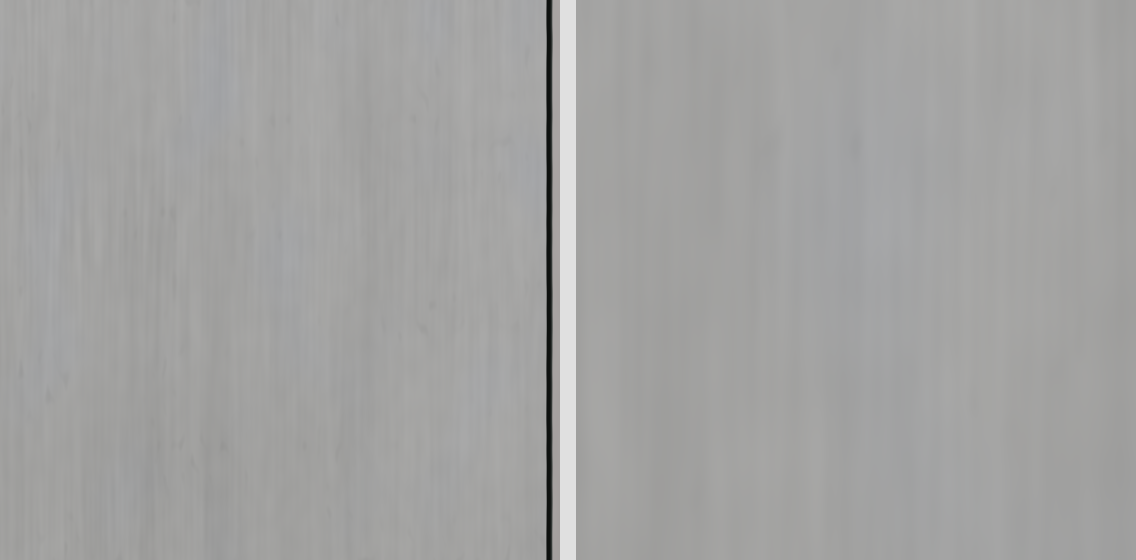
Left, the full canvas; right, a detail of the centre.
A WebGL 2 fragment shader for this texture:

```glsl
#version 300 es
precision highp float;

uniform vec2 u_resolution;
out vec4 fragColor;

// Panel colours
const vec3 PANEL_LOW = vec3(0.622, 0.621, 0.614);
const vec3 PANEL_HIGH = vec3(0.654, 0.653, 0.650);
const vec3 EDGE_STRIP = vec3(0.655, 0.637, 0.632);
const vec3 GROOVE_DARK = vec3(0.055, 0.065, 0.060);
const vec3 GROOVE_LIT = vec3(0.25, 0.27, 0.26);
const vec3 COOL_SHIFT = vec3(-0.010, -0.002, 0.016);

// Groove placement, in canvas widths
const float GROOVE_LEFT = 0.9760;
const float GROOVE_RIGHT = 0.9865;
const float GROOVE_BLUR = 0.0013;
const float GROOVE_WOBBLE = 0.0006;

// Grain frequency (across, along) and strength
const vec2 BAND_FREQ = vec2(11.0, 0.7);
const vec2 STREAK_FREQ = vec2(42.0, 1.6);
const vec2 FIBRE_FREQ = vec2(115.0, 5.0);
const vec2 MOTTLE_FREQ = vec2(46.0, 22.0);
const vec2 FLECK_FREQ = vec2(62.0, 24.0);
const vec2 CLOUD_FREQ = vec2(5.0, 4.0);
const float BAND_GAIN = 0.020;
const float STREAK_GAIN = 0.018;
const float FIBRE_GAIN = 0.022;
const float MOTTLE_GAIN = 0.011;
const float FLECK_GAIN = 0.030;
const float CLOUD_GAIN = 0.012;

vec2 latticeGradient(ivec2 cell) {
    uint h = uint(cell.x) * 1597334677u ^ uint(cell.y) * 3812015801u;
    h = (h ^ (h >> 15)) * 2246822519u;
    h = (h ^ (h >> 13)) * 3266489917u;
    h ^= h >> 16;
    float angle = float(h & 65535u) * (6.28319 / 65536.0);
    return vec2(cos(angle), sin(angle));
}

// Gradient noise, roughly -0.7 to 0.7
float gradientNoise(vec2 p) {
    ivec2 cell = ivec2(floor(p));
    vec2 f = fract(p);
    vec2 w = f * f * f * (f * (f * 6.0 - 15.0) + 10.0);
    float a = dot(latticeGradient(cell), f);
    float b = dot(latticeGradient(cell + ivec2(1, 0)), f - vec2(1.0, 0.0));
    float c = dot(latticeGradient(cell + ivec2(0, 1)), f - vec2(0.0, 1.0));
    float d = dot(latticeGradient(cell + ivec2(1, 1)), f - vec2(1.0));
    return mix(mix(a, b, w.x), mix(c, d, w.x), w.y);
}

// Vertical brushing: wide bands, streaks and fine fibres
float brushedGrain(vec2 uv) {
    float band = gradientNoise(uv * BAND_FREQ + vec2(3.3, 7.4));
    float streak = gradientNoise(uv * STREAK_FREQ + vec2(19.7, 41.3));
    float fibre = gradientNoise(uv * FIBRE_FREQ + vec2(57.1, 11.6));
    float patchiness = 0.8 + 0.9 * gradientNoise(uv * CLOUD_FREQ + 83.2);
    float fade = mix(1.15, 0.75, uv.x) * mix(0.85, 1.15, uv.y);
    return BAND_GAIN * band + STREAK_GAIN * streak
         + FIBRE_GAIN * fibre * patchiness * fade;
}

// Soft blotches and sparse dark flecks
float surfaceMarks(vec2 uv) {
    float cloud = gradientNoise(uv * CLOUD_FREQ + vec2(31.4, 5.8));
    float mottle = gradientNoise(uv * MOTTLE_FREQ + vec2(71.5, 23.9));
    float fleck = gradientNoise(uv * FLECK_FREQ + vec2(13.2, 97.6));
    float cluster = smoothstep(-0.05, 0.45, gradientNoise(uv * 7.0 + 47.3));
    return CLOUD_GAIN * cloud + MOTTLE_GAIN * mottle
         - FLECK_GAIN * cluster * smoothstep(0.22, 0.60, fleck);
}

void main() {
    vec2 uv = gl_FragCoord.xy / u_resolution;
    float blur = max(GROOVE_BLUR, 0.75 / u_resolution.x);

    // Panel, lighter towards the top and the right
    float light = 0.12 + 0.68 * uv.y + 0.32 * smoothstep(0.55, 1.0, uv.x);
    vec3 panel = mix(PANEL_LOW, PANEL_HIGH, light);
    float cool = gradientNoise(uv * vec2(7.0, 4.5) + vec2(61.8, 29.1));
    panel += COOL_SHIFT * smoothstep(0.0, 0.6, cool) * (0.4 + 0.6 * uv.y);
    panel += brushedGrain(uv) + surfaceMarks(uv);

    // Narrow strip beyond the groove
    float stripGrain = gradientNoise(uv * vec2(70.0, 9.0) + 5.7);
    vec3 strip = EDGE_STRIP + 0.02 * (uv.y - 0.5) + 0.014 * stripGrain;

    // Groove with a dim lit right wall
    float x = uv.x + GROOVE_WOBBLE * gradientNoise(vec2(8.5, uv.y * 26.0));
    float wall = smoothstep(mix(GROOVE_LEFT, GROOVE_RIGHT, 0.55), GROOVE_RIGHT, x);
    vec3 groove = mix(GROOVE_DARK, GROOVE_LIT, wall);
    float enter = smoothstep(GROOVE_LEFT - blur, GROOVE_LEFT + blur, x);
    float leave = smoothstep(GROOVE_RIGHT - blur, GROOVE_RIGHT + blur, x);

    vec3 colour = mix(panel, groove, enter);
    fragColor = vec4(mix(colour, strip, leave), 1.0);
}
```
